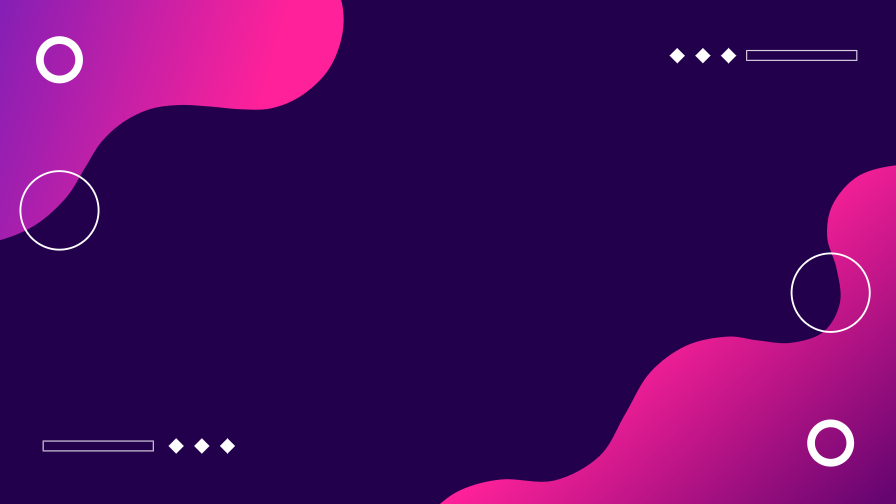
Reproduce this background procedurally as a WebGL 2 fragment shader.

```glsl
#version 300 es
precision highp float;
// Dark violet backdrop with two wavy gradient blobs in opposite corners,
// overlaid with white rings, diamonds and thin bars. The blobs are signed
// distances to Catmull-Rom outlines; the ornaments are simple distance functions.

uniform vec2 u_resolution;
out vec4 fragColor;

const int KNOTS = 20;

// Outline knots: the canvas spans 7.68 x 4.30 units, y pointing down.
const vec2 TOP_WAVE[KNOTS] = vec2[KNOTS](
  vec2(2.73, -.36), vec2(2.88, -.13), vec2(2.945, .13), vec2(2.91, .39), vec2(2.79, .63),
  vec2(2.57, .825), vec2(2.32, .925), vec2(2.06, .932), vec2(1.80, .909), vec2(1.54, .896),
  vec2(1.29, .93), vec2(1.06, 1.04), vec2(.87, 1.21), vec2(.73, 1.43), vec2(.58, 1.67),
  vec2(.38, 1.865), vec2(.18, 1.985), vec2(-.04, 2.06), vec2(-.3, 2.12), vec2(-.6, 2.15));
const vec2 LOW_WAVE[KNOTS] = vec2[KNOTS](
  vec2(8.0, 1.43), vec2(7.70, 1.408), vec2(7.36, 1.50), vec2(7.14, 1.74), vec2(7.09, 2.02),
  vec2(7.17, 2.29), vec2(7.20, 2.58), vec2(7.06, 2.83), vec2(6.78, 2.925), vec2(6.50, 2.905),
  vec2(6.23, 2.872), vec2(5.88, 2.95), vec2(5.57, 3.18), vec2(5.36, 3.53), vec2(5.14, 3.89),
  vec2(4.75, 4.10), vec2(4.30, 4.09), vec2(3.95, 4.18), vec2(3.70, 4.36), vec2(3.45, 4.60));

vec2 catmullRom(vec2 a, vec2 b, vec2 c, vec2 d, float t) {
  return b + .5 * t * (c - a + t * (2. * a - 5. * b + 4. * c - d + t * (3. * (b - c) + d - a)));
}

// Adds edge a-b to a polygon distance: x = squared distance, y = inside sign.
void addEdge(inout vec2 acc, vec2 p, vec2 a, vec2 b) {
  vec2 e = b - a, w = p - a;
  vec2 off = w - e * clamp(dot(w, e) / dot(e, e), 0., 1.);
  acc.x = min(acc.x, dot(off, off));
  bvec3 side = bvec3(p.y >= a.y, p.y < b.y, e.x * w.y > e.y * w.x);
  if (all(side) || all(not(side))) acc.y = -acc.y;
}

// Signed distance to a spline closed through an off-canvas corner.
float blob(vec2 p, vec2 knot[KNOTS], vec2 corner) {
  vec2 acc = vec2(1e3, 1.), a = corner;
  for (int i = 1; i < KNOTS - 1; i++) {
    int steps = i < KNOTS - 2 ? 8 : 1;
    for (int j = 0; j < steps; j++) {
      vec2 b = knot[i];
      if (j > 0) b = catmullRom(knot[i - 1], knot[i], knot[i + 1], knot[i + 2], float(j) / 8.);
      addEdge(acc, p, a, b);
      a = b;
    }
  }
  addEdge(acc, p, a, corner);
  return acc.y * sqrt(acc.x);
}

float ring(vec2 p, float radius, float halfWidth) {
  return abs(length(p) - radius) - halfWidth;
}

float diamond(vec2 p, float halfDiagonal) {
  return (abs(p.x) + abs(p.y) - halfDiagonal) * .7071;
}

float boxOutline(vec2 p, vec2 halfSize, float halfWidth) {
  vec2 q = abs(p) - halfSize;
  return abs(length(max(q, 0.)) + min(max(q.x, q.y), 0.)) - halfWidth;
}

void main() {
  vec2 uv = gl_FragCoord.xy / u_resolution;
  vec2 p = vec2(uv.x, 1. - uv.y) * vec2(7.68, 4.3);
  float pixel = 4.3 / u_resolution.y;

  // Backdrop and gradient blobs
  vec3 pink = vec3(1., .13, .6);
  vec3 color = vec3(.133, 0., .295);
  float topShade = clamp(dot(p, vec2(.96, .28)) / 2.4, 0., 1.);
  float lowShade = clamp((dot(p, vec2(.66, .75)) - 5.75) / 2.45, 0., 1.);
  vec3 topColor = mix(vec3(.52, .12, .71), pink, topShade);
  vec3 lowColor = mix(pink, vec3(.40, .02, .44), lowShade);
  float topBlob = blob(p, TOP_WAVE, vec2(-1.));
  float lowBlob = blob(p, LOW_WAVE, vec2(8.5, 5.));
  color = mix(color, topColor, clamp(.5 - topBlob / pixel, 0., 1.));
  color = mix(color, lowColor, clamp(.5 - lowBlob / pixel, 0., 1.));

  // Thick and thin rings
  float white = min(ring(p - vec2(.51, .51), .168, .033), ring(p - vec2(7.12, 3.78), .168, .033));
  white = min(white, ring(p - vec2(.51, 1.795), .335, .008));
  white = min(white, ring(p - vec2(7.12, 2.497), .335, .008));

  // Two rows of diamonds
  for (int i = 0; i < 3; i++) {
    vec2 shift = vec2(.22 * float(i), 0.);
    white = min(white, diamond(p - vec2(5.805, .475) - shift, .066));
    white = min(white, diamond(p - vec2(1.51, 3.805) - shift, .066));
  }
  color = mix(color, vec3(1.), clamp(.5 - white / pixel, 0., 1.));

  // Thin hollow bars
  vec2 barSize = vec2(.472, .042);
  float bars = min(boxOutline(p - vec2(6.872, .473), barSize, .005),
                   boxOutline(p - vec2(.842, 3.805), barSize, .005));
  color = mix(color, vec3(.93, .9, .95), .9 * clamp(.5 - bars / pixel, 0., 1.));

  fragColor = vec4(color, 1.);
}
```
